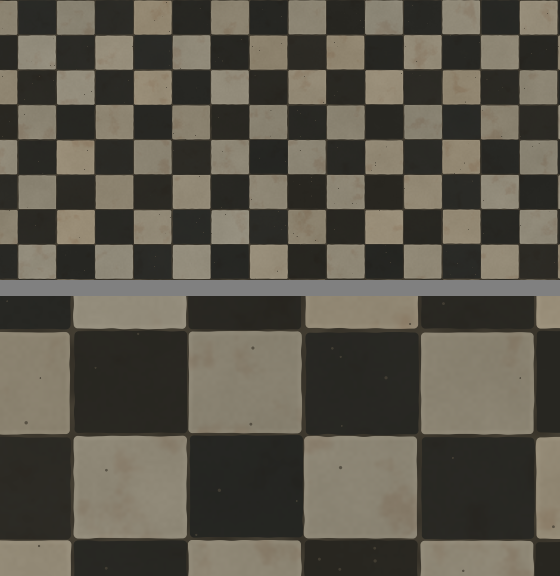
Top: the whole. Bottom: its middle third, enlarged.
A Shadertoy shader for this pattern:

```glsl
// Worn checkerboard of pale stone and near-black tiles with thin grout lines
#define GRID vec2(14.52, 8.02)
#define GRID_SHIFT vec2(0.537, -0.02)
#define PALE vec3(0.565, 0.530, 0.455)
#define DARK vec3(0.160, 0.157, 0.138)
#define GROUT vec3(0.235, 0.215, 0.175)
#define HALF_GAP 0.0017
#define CORNER 0.005
#define JITTER 0.0012
#define WOBBLE 0.0014
#define TILE_VARIATION 0.05
#define STAIN 0.045

float hash(vec2 p) {
    vec3 q = fract(vec3(p.xyx) * 0.1031);
    q += dot(q, q.yzx + 33.33);
    return fract((q.x + q.y) * q.z);
}

float noise(vec2 p) {
    vec2 i = floor(p), f = fract(p);
    f = f * f * (3.0 - 2.0 * f);
    return mix(mix(hash(i), hash(i + vec2(1, 0)), f.x),
               mix(hash(i + vec2(0, 1)), hash(i + vec2(1, 1)), f.x), f.y);
}

float fbm(vec2 p) {
    float sum = 0.0, amplitude = 0.5;
    for (int i = 0; i < 4; i++) {
        sum += amplitude * noise(p);
        p = p * 2.03 + 17.0;
        amplitude *= 0.5;
    }
    return sum;
}

float roundedBox(vec2 p, vec2 halfSize, float radius) {
    vec2 d = abs(p) - halfSize + radius;
    return length(max(d, 0.0)) + min(max(d.x, d.y), 0.0) - radius;
}

// Sparse round pits, one candidate per cell
float pits(vec2 p) {
    vec2 cell = floor(p);
    vec2 center = 0.3 + 0.4 * vec2(hash(cell + 51.0), hash(cell + 83.0));
    float radius = 0.1 + 0.12 * hash(cell + 29.0);
    float present = step(0.975, hash(cell + 7.0));
    return present * (1.0 - smoothstep(radius * 0.4, radius, length(fract(p) - center)));
}

void mainImage(out vec4 fragColor, in vec2 fragCoord) {
    vec2 uv = fragCoord / iResolution.xy;
    float aspect = iResolution.x / iResolution.y;
    float pixel = 1.0 / iResolution.y;
    vec2 p = uv * vec2(aspect, 1.0);

    // Tile index and local position in canvas heights
    vec2 grid = uv * GRID + GRID_SHIFT;
    vec2 id = floor(grid);
    vec2 size = vec2(aspect, 1.0) / GRID;
    vec2 local = (fract(grid) - 0.5) * size;
    float isPale = mod(id.x + id.y, 2.0);
    vec2 seed = id + 20.0;

    // Slightly misplaced, uneven tile outline
    local += JITTER * (vec2(hash(seed + 3.0), hash(seed + 61.0)) * 2.0 - 1.0);
    float edge = roundedBox(local, 0.5 * size - HALF_GAP, CORNER);
    edge += WOBBLE * (noise(p * 70.0) - 0.5);

    // Per-tile brightness and warmth
    float shade = hash(seed + 11.0) - 0.5;
    float warmth = hash(seed + 37.0) - 0.5;
    vec3 tint = vec3(0.5, 0.0, -0.5) * warmth + shade;
    vec3 tile = mix(DARK, PALE, isPale);
    tile += tint * TILE_VARIATION * mix(0.4, 1.0, isPale);

    // Cloudy wear, brown stains, fine grain and pits
    float cloud = fbm(p * 14.0 + seed * 5.0) - 0.47;
    float stain = smoothstep(0.56, 0.78, fbm(p * 22.0 + seed * 9.0));
    float grain = noise(p * 190.0) - 0.5;
    float wear = mix(0.25, 1.0, isPale);
    tile += cloud * STAIN * wear + grain * 0.012 * wear;
    tile -= stain * STAIN * wear * vec3(0.5, 0.9, 1.0);
    tile = mix(tile, mix(GROUT * 1.3, GROUT, isPale), pits(p * 75.0) * 0.65);

    // Faint polished rim on pale tiles
    float rim = smoothstep(-0.007, -0.002, edge);
    tile += rim * isPale * 0.018;

    vec3 grout = GROUT * (0.85 + 0.3 * noise(p * 45.0));
    float coverage = 1.0 - smoothstep(-0.6 * pixel, 0.6 * pixel, edge);
    fragColor = vec4(mix(grout, tile, coverage), 1.0);
}
```
